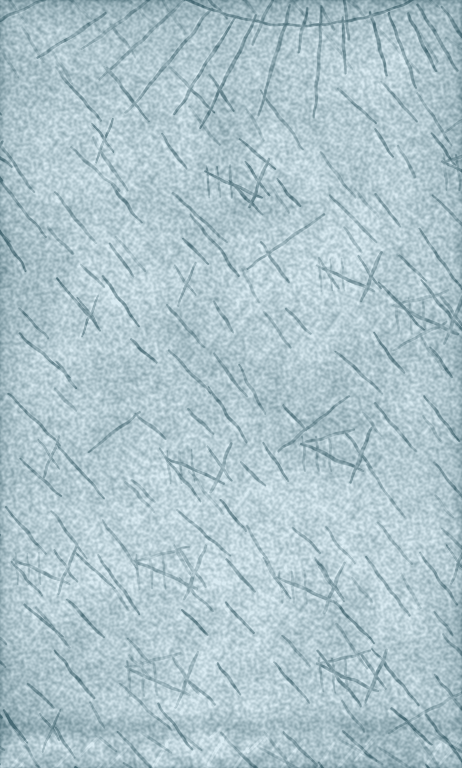
Reproduce this texture procedurally as a WebGL 2 fragment shader.

```glsl
#version 300 es
precision highp float;

uniform vec2 u_resolution;
out vec4 fragColor;

vec2 hash2(vec2 p) {
  vec3 q = fract(p.xyx * vec3(0.1031, 0.1030, 0.0973));
  q += dot(q, q.yzx + 33.33);
  return fract((q.xx + q.yz) * q.zy);
}

float corner(vec2 cell, vec2 offset) {
  float a = 6.2832 * hash2(cell + 57.0).x;
  return dot(vec2(cos(a), sin(a)), offset);
}

float gradientNoise(vec2 p) {
  vec2 i = floor(p), f = fract(p);
  vec2 u = f * f * f * (f * (f * 6.0 - 15.0) + 10.0);
  vec2 e = vec2(1.0, 0.0);
  return mix(mix(corner(i, f), corner(i + e, f - e), u.x),
             mix(corner(i + e.yx, f - e.yx), corner(i + 1.0, f - 1.0), u.x), u.y);
}

float softLine(float d, float width) {
  float blur = 0.0005 + 0.5 / u_resolution.x;
  return 1.0 - smoothstep(width - blur, width + blur, d);
}

float stroke(vec2 p, vec2 a, vec2 b, float width) {
  vec2 ab = b - a;
  float h = clamp(dot(p - a, ab) / dot(ab, ab), 0.0, 1.0);
  return softLine(length(p - a - ab * h), width * (0.7 + 1.4 * h * (1.0 - h)));
}

// Single scratches, one per jittered cell
float scratches(vec2 p, float size, float angle, float len, float chance, float seed) {
  float ink = 0.0;
  for (int k = 0; k < 9; k++) {
    vec2 cell = floor(p / size) + vec2(k % 3 - 1, k / 3 - 1);
    vec2 r = hash2(cell + seed), s = hash2(cell + seed + 19.0);
    if (s.x > chance) continue;
    float a = angle + 0.3 * (r.x - 0.5);
    vec2 arm = vec2(cos(a), sin(a)) * len * (0.3 + 0.4 * s.y);
    vec2 mid = (cell + 0.15 + 0.7 * r) * size;
    ink = max(ink, stroke(p, mid - arm, mid + arm, 0.0032) * (0.6 + 0.4 * r.y));
  }
  return ink;
}

// Crossed twigs, some with a comb of short uprights
float twigs(vec2 p) {
  float ink = 0.0;
  for (int k = 0; k < 9; k++) {
    vec2 cell = floor(p / 0.29) + vec2(k % 3 - 1, k / 3 - 1);
    vec2 r = hash2(cell + 83.0), s = hash2(cell + 131.0);
    if (s.x > 0.85) continue;
    vec2 q = (p - (cell + 0.2 + 0.6 * r) * 0.29) / (0.7 + 0.25 * s.y);
    float shape = stroke(q, vec2(0.085, 0.06), vec2(0.035, -0.065), 0.0042);
    shape = max(shape, stroke(q, vec2(0.025, 0.05), vec2(0.085, -0.035), 0.0036));
    if (s.y > 0.4) {
      shape = max(shape, stroke(q, vec2(-0.08, 0.025), vec2(0.065, -0.04), 0.004));
      for (float i = 0.0; i < 3.0; i++) {
        float x = -0.075 + 0.03 * i;
        shape = max(shape, 0.65 * stroke(q, vec2(x, 0.04), vec2(x + 0.006, -0.04), 0.003));
      }
    }
    if (s.y > 0.7)
      shape = max(shape, 0.8 * stroke(q, vec2(-0.075, 0.025), vec2(0.045, 0.058), 0.0036));
    ink = max(ink, shape * (0.6 + 0.3 * r.x));
  }
  return ink;
}

// Fan of rays and an arc along the top
float fan(vec2 p, float top) {
  vec2 centre = vec2(0.72, top + 0.3);
  float ink = 0.85 * softLine(abs(length(p - vec2(0.65, top + 0.5)) - 0.555), 0.003);
  for (float i = 0.0; i < 18.0; i++) {
    vec2 r = hash2(vec2(i, 7.0));
    float a = mix(-1.15, 0.7, (i + 0.8 * r.x) / 18.0);
    vec2 ray = vec2(tan(a), -1.0);
    float start = 0.28 + 0.06 * r.x;
    ink = max(ink, stroke(p, centre + ray * start,
                          centre + ray * (start + 0.08 + 0.17 * r.y), 0.0036) * (0.6 + 0.35 * r.x));
  }
  return ink;
}

float allInk(vec2 p, float top) {
  p += 0.005 * vec2(gradientNoise(p * 28.0), gradientNoise(p * 28.0 + 40.0));
  float upper = smoothstep(top - 0.22, top - 0.12, p.y);
  float ink = scratches(p, 0.115, -0.85, 0.115, 0.9, 11.0) * (1.0 - 0.6 * upper);
  ink = max(ink, 0.65 * scratches(p, 0.17, -0.95, 0.09, 0.7, 29.0));
  ink = max(ink, 0.9 * scratches(p, 0.42, 0.62, 0.15, 0.4, 47.0));
  ink = max(ink, twigs(p) * (1.0 - upper));
  return max(ink, fan(p, top));
}

void main() {
  vec2 p = gl_FragCoord.xy / u_resolution.x;
  float top = u_resolution.y / u_resolution.x;

  // Mottled ground with fine diagonal grain
  vec2 g = mat2(0.8, 0.6, -0.6, 0.8) * p;
  float cloud = gradientNoise(p * 3.2 + 5.0) + 0.6 * gradientNoise(p * 6.0 + 31.0);
  float patches = gradientNoise(p * 11.0) + 0.9 * gradientNoise(p * 26.0);
  float grain = gradientNoise(g * vec2(65.0, 80.0)) + 1.3 * gradientNoise(g * 135.0);
  float tone = 0.92 + 0.22 * cloud + 0.16 * patches + 0.32 * grain;

  // Darkened border, damp streak and rough foot
  float edge = min(min(p.x, 1.0 - p.x), min(p.y, top - p.y));
  tone -= 0.24 * exp(-edge * 24.0) * (1.0 + 1.5 * patches) + 0.2 * exp(-edge * 220.0);
  tone -= 0.12 * exp((p.y - top) * 9.0) * (1.0 + 2.0 * cloud);
  float level = p.y + 0.02 * gradientNoise(p * 12.0);
  tone -= 0.24 * exp(-pow((level - 0.09) / 0.025, 2.0));
  float foot = 1.0 - smoothstep(0.055, 0.085, level);
  tone += foot * (0.3 * gradientNoise(p * 30.0) + 0.14 * smoothstep(0.8, 0.1, p.x) - 0.04);
  tone += 0.25 * foot * scratches(p, 0.06, 0.9, 0.07, 0.7, 5.0);
  tone -= 0.4 * foot * scratches(p, 0.09, -0.6, 0.1, 0.7, 71.0);

  // Incised marks with a pale lip
  float wear = 0.9 + 0.5 * gradientNoise(p * 45.0);
  tone += 0.13 * allInk(p + vec2(0.006, 0.005), top);
  tone -= 0.72 * wear * allInk(p, top);

  vec3 colour = mix(vec3(0.34, 0.47, 0.51), vec3(0.75, 0.83, 0.86), clamp(tone, -0.15, 1.25));
  fragColor = vec4(colour, 1.0);
}
```
